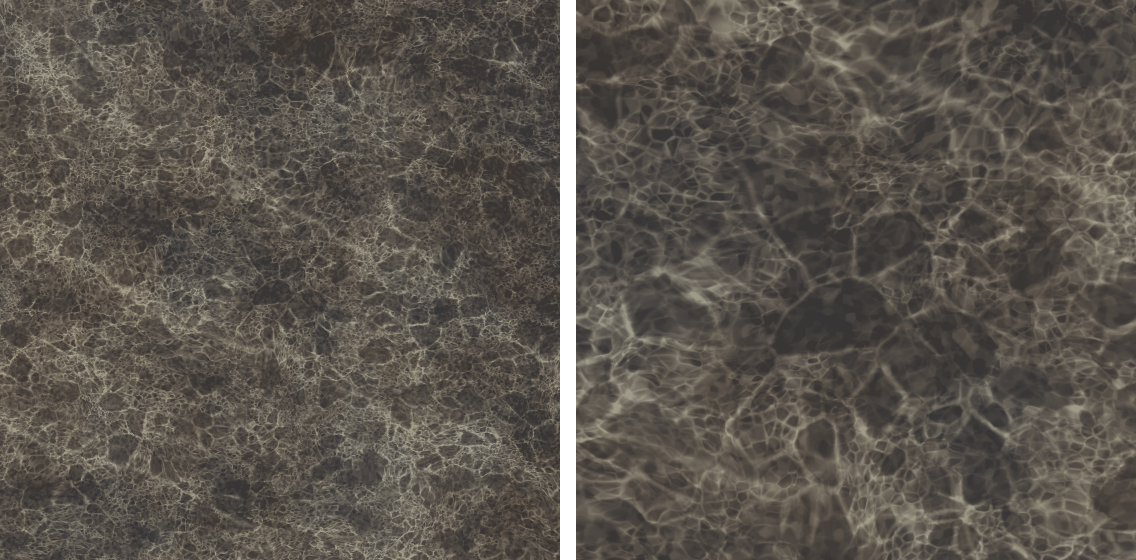
Left, the full canvas; right, a detail of the centre.
A Shadertoy shader for this texture:

```glsl
// Dark brown marble: fine crackled cream vein networks, diagonal seams and small dark fragments.

const vec3 SHADOW = vec3(0.248, 0.232, 0.222);
const vec3 BROWN = vec3(0.360, 0.330, 0.298);
const vec3 CREAM = vec3(0.555, 0.532, 0.468);
const vec3 WARM_TINT = vec3(0.012, 0.000, -0.011);

const float BASE_TONE = 0.165;
const float BROWN_TONE = 0.34;     // tone at which the ramp reaches BROWN
const float BROAD_WARP = 0.026;
const float FINE_WARP = 0.0045;
const float NET_SCALE = 25.0;      // cells across the canvas, coarsest network
const float NET_GROWTH = 1.6;      // scale ratio between networks
const int NET_LAYERS = 5;
const float VEIN_WIDTH = 0.15;     // in cell units
const float VEIN_GAIN = 0.33;
const float FRAGMENT_DEPTH = 0.12;
const float SEAM_GLOW = 0.038;     // half width of the dense zone round a seam
const float SEAM_CORE = 0.0022;
const float GRAIN_SCALE = 215.0;
const float GRAIN_GAIN = 0.42;

vec3 hash3(vec2 p) {
    vec3 q = fract(p.xyx * vec3(0.1031, 0.1030, 0.0973));
    q += dot(q, q.yzx + 33.33);
    return fract((q.xxy + q.yzz) * q.zyx);
}

// Cellular noise: x = distance to cell border, y = cell id, z = smooth value
vec3 cells(vec2 p) {
    vec2 home = floor(p), local = fract(p);
    float nearest = 8.0, second = 8.0, id = 0.0, sum = 0.0, weights = 0.0;
    for (int j = -1; j <= 1; j++)
    for (int i = -1; i <= 1; i++) {
        vec2 offset = vec2(i, j);
        vec3 h = hash3(home + offset);
        vec2 away = offset + h.xy - local;
        float d2 = dot(away, away);
        float w = exp(-7.0 * d2);
        sum += w * h.z;
        weights += w;
        if (d2 < nearest) { second = nearest; nearest = d2; id = h.z; }
        else second = min(second, d2);
    }
    return vec3(0.5 * (sqrt(second) - sqrt(nearest)), id, sum / weights);
}

// Two octaves of smooth cellular noise
float cloud(vec2 p) {
    return 0.6 * cells(p).z + 0.4 * cells(p * 2.7 + 17.3).z;
}

// Soft profile round a seam
float glow(float d, float width) {
    return exp(-d * d / (width * width));
}

void mainImage(out vec4 fragColor, in vec2 fragCoord) {
    float pixel = 1.0 / iResolution.y;
    vec2 uv = fragCoord * pixel;

    // Bend the stone gently at a broad and a fine scale
    vec2 p = uv + BROAD_WARP * (vec2(cells(uv * 7.0 + 3.0).z, cells(uv * 7.0 + 41.0).z) - 0.5);
    p += FINE_WARP * (vec2(cells(uv * 45.0 + 9.0).z, cells(uv * 45.0 + 63.0).z) - 0.5);
    vec2 stretched = p * vec2(0.88, 1.12);

    // Seams: three falling diagonals and one upright
    float dense = 0.0, core = 0.0;
    float broken = smoothstep(0.38, 0.62, cloud(uv * 11.0 + 80.0));
    for (int i = 0; i < 3; i++) {
        float k = float(i);
        float slope = 0.35 + 0.12 * k;
        float d = (p.y - 0.24 - 0.35 * k + slope * p.x + 0.012 * sin(p.x * 17.0 + k * 2.0))
                / sqrt(1.0 + slope * slope);
        dense += glow(d, SEAM_GLOW);
        core = max(core, glow(d, SEAM_CORE + pixel) * broken);
    }
    float upright = p.x - 0.72 - 0.035 * cos((p.y - 0.28) * 7.5);
    dense += 0.8 * glow(upright, SEAM_GLOW) * smoothstep(0.9, 0.6, p.y);
    core = max(core, glow(upright, SEAM_CORE + pixel) * smoothstep(0.35, 0.55, p.y)
        * (0.4 + 0.6 * broken));
    dense = min(dense, 1.0);

    // Broad light and dark regions, darkest at the upper right
    float region = cloud(stretched * 5.5 + 25.0) - 0.5;
    float corner = smoothstep(1.1, 1.75, uv.x + uv.y);
    float tone = BASE_TONE + 0.32 * region + 0.09 * dense - 0.07 * corner;

    // Crackle networks in patches; dark fragments hide the finer veins inside them
    float scale = NET_SCALE, open = 1.0;
    for (int i = 0; i < NET_LAYERS; i++) {
        float k = float(i);
        vec3 cell = cells(stretched * scale + 31.0 * k);
        float patchy = cloud(stretched * (11.0 + 4.5 * k) + 13.0 * k);
        float mask = smoothstep(0.32, 0.76,
            patchy + 0.25 * region + 0.15 * dense - 0.06 * corner);
        float width = VEIN_WIDTH * (0.3 + 0.17 * k) * (0.5 + mask);
        float line = 1.0 - smoothstep(0.0, max(width, scale * pixel), cell.x);
        tone += VEIN_GAIN * open * line * mask * (0.7 + 0.6 * cell.y);
        float fragment = smoothstep(0.73, 0.84, cell.y)
            * smoothstep(0.03, 0.09 + scale * pixel, cell.x);
        tone -= FRAGMENT_DEPTH * open * fragment;
        open *= 1.0 - 0.65 * fragment;
        scale *= NET_GROWTH;
    }

    // Seam cores, fine grain and sparse pale flecks
    float grain = cells(p * GRAIN_SCALE).z - 0.5;
    float fleck = smoothstep(0.76, 0.9, cells(p * 75.0 + 5.0).z) * broken;
    tone += 0.36 * core + GRAIN_GAIN * grain * (0.55 + 0.45 * open) + 0.18 * fleck;
    tone = clamp(tone, -0.08, 1.25);

    // Colour ramp with slowly shifting warmth
    vec3 color = mix(SHADOW, BROWN, min(tone / BROWN_TONE, 1.0));
    color += (CREAM - BROWN) * max(tone - BROWN_TONE, 0.0) / (1.0 - BROWN_TONE);
    color += WARM_TINT * 2.0 * (cloud(p * 7.0 + 120.0) - 0.5);
    fragColor = vec4(color, 1.0);
}
```
